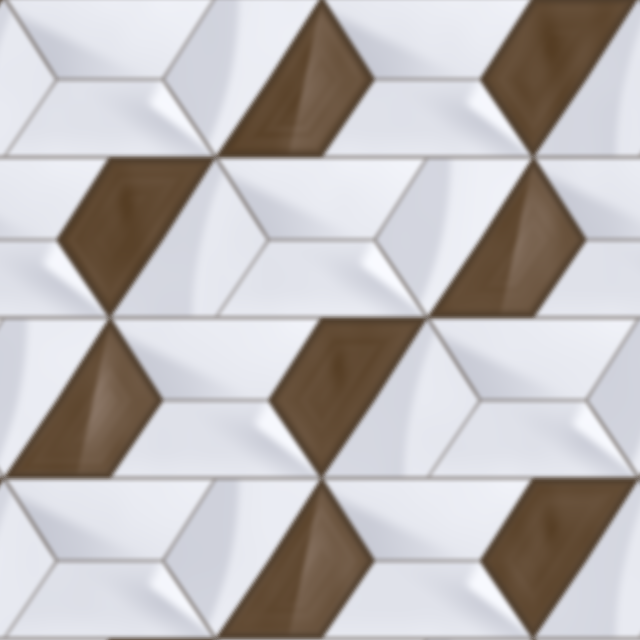
This pattern is drawn by a WebGL 1 fragment shader. Its source:

```glsl
precision highp float;
uniform vec2 u_resolution;

#define UNIT vec2(0.1654, 0.2507)
#define ORIGIN vec2(0.0062, 0.0022)
#define ROW_SHIFT 2.0
#define MIDLINE 0.515
#define GROUT_HALF 0.0019
#define BLUR_STEP 0.0027
#define GLAZE_LIGHT vec3(0.95, 0.957, 0.98)
#define GLAZE_SHADE vec3(0.765, 0.775, 0.82)
#define WOOD_DARK vec3(0.335, 0.24, 0.14)
#define WOOD_LIGHT vec3(0.56, 0.48, 0.42)
#define GROUT vec3(0.42, 0.38, 0.35)
#define WOOD_RIM vec3(0.30, 0.235, 0.17)

float hash(vec2 p) {
  return fract(sin(dot(p, vec2(127.1, 311.7))) * 4375.85);
}

float noise(vec2 p) {
  vec2 i = floor(p), f = fract(p);
  f = f * f * (3.0 - 2.0 * f);
  return mix(mix(hash(i), hash(i + vec2(1, 0)), f.x),
             mix(hash(i + vec2(0, 1)), hash(i + vec2(1, 1)), f.x), f.y);
}

// Coverage of a grout line at distance d
float grout(float d) {
  return 1.0 - smoothstep(0.0, 2.0 * GROUT_HALF, d);
}

// Glaze brightness of the facets, q.y runs downwards
float upperFacet(vec2 q) {
  float below = q.y - 0.05 - 0.31 * q.x;
  float shadow = smoothstep(-0.04, 0.08, below) * (1.0 - smoothstep(0.3, 1.6, q.x));
  return 0.72 + 0.13 * q.x - 0.35 * q.y - 0.55 * shadow;
}

float lowerFacet(vec2 q) {
  float under = q.y - 0.66 - 0.53 * (q.x - 1.37);
  float glint = smoothstep(0.05, -0.05, under) * smoothstep(1.8, 1.98, q.x + 0.8 * q.y);
  float dip = smoothstep(0.5, 0.8, q.y) * (1.0 - smoothstep(0.04, 0.3, under));
  float base = 0.6 - 0.4 * dip + 0.14 * smoothstep(0.8, 1.0, q.y);
  return mix(base, 1.1, glint);
}

float sideFacet(vec2 q, float nearTone, float farTone) {
  float bend = q.x - 2.22 + 0.35 * q.y * q.y;
  return mix(nearTone, farTone, smoothstep(-0.06, 0.06, bend)) + 0.1 * bend;
}

// Stained wood with nested grain and either a ridge or a knot
vec3 wood(vec2 q, float isRight, float rim, float seed) {
  float grain = noise(vec2(rim * 110.0, seed * 40.0 + q.y * 2.0));
  float stain = noise(q * vec2(5.0, 4.0) + seed * 30.0);
  float tone = 0.05 + 0.16 * grain + 0.2 * stain + 0.1 * (seed - 0.5);
  float ridge = q.x - 3.0 + 0.32 * q.y;
  float sheen = smoothstep(-0.02, 0.03, ridge) * exp(-3.0 * max(ridge, 0.0));
  float glow = exp(-9.0 * (q.y - 0.5) * (q.y - 0.5));
  vec2 spot = (q - vec2(2.16, 0.3)) * vec2(12.0, 8.0);
  tone += mix(-0.25 * exp(-dot(spot, spot)), sheen * (0.16 + 0.5 * glow), isRight);
  vec3 color = mix(WOOD_DARK, WOOD_LIGHT, clamp(tone, 0.0, 1.0));
  return mix(WOOD_RIM, color, smoothstep(0.0, 0.016, rim));
}

vec3 tiles(vec2 p) {
  // Rows are staggered; each cell holds two trapezoids and two side facets
  vec2 grid = (p - ORIGIN) / UNIT;
  float row = floor(grid.y);
  float x = grid.x + ROW_SHIFT * row;
  float cell = floor(x / 3.0);
  float down = 1.0 - fract(grid.y);
  down = down < MIDLINE ? 0.5 * down / MIDLINE
                        : 1.0 - 0.5 * (1.0 - down) / (1.0 - MIDLINE);
  vec2 q = vec2(x - 3.0 * cell, down);
  float h = min(q.y, 1.0 - q.y);
  if (q.x < h) {
    q.x += 3.0;
    cell -= 1.0;
  }

  // Distances to the edges in canvas units
  float slant = UNIT.x * UNIT.y / length(UNIT);
  float outer = min(q.x - h, 3.0 + h - q.x) * slant;
  float inner = abs(q.x - 2.0 + h) * slant;
  float diagonal = abs(q.x + q.y - 3.0) * slant;
  float rowEdge = h * UNIT.y;
  float middle = abs(q.y - 0.5) * UNIT.y;

  bool isSide = q.x > 2.0 - h;
  float isRight = step(3.0, q.x + q.y);
  bool isWood = isSide && abs(isRight - mod(cell, 2.0)) > 0.5;
  float seed = hash(vec2(cell, row) + 7.0 * isRight);

  // Facet colour
  float light = q.y < 0.5 ? upperFacet(q) : lowerFacet(q);
  if (isSide) {
    light = isRight > 0.5 ? sideFacet(vec2(5.0 - q.x, 1.0 - q.y), 0.76, 0.34)
                          : sideFacet(q, 0.32, 0.82);
  }
  light += 0.08 * (seed - 0.5) + 0.06 * (noise(grid * 4.0) - 0.5);
  vec3 color = mix(GLAZE_SHADE, GLAZE_LIGHT, clamp(light, 0.0, 1.2));
  if (isWood) {
    float rim = min(min(outer, inner), min(diagonal, rowEdge));
    color = wood(q, isRight, rim, seed);
  }

  // Grout, heavier on the shadowed slopes
  float lower = smoothstep(0.4, 0.6, q.y);
  float line = max(grout(outer) * mix(1.0, 0.6, lower),
                   grout(inner) * mix(0.65, 1.0, lower));
  line = max(line, max(grout(diagonal) * 0.4, grout(rowEdge) * 0.9));
  if (!isSide) line = max(line, grout(middle) * 0.7);
  return mix(color, isWood ? WOOD_RIM : GROUT, line);
}

void main() {
  // Gaussian-weighted taps soften every edge alike
  vec2 p = gl_FragCoord.xy / u_resolution;
  vec4 sum = vec4(0.0);
  for (int j = -2; j <= 2; j++) {
    for (int i = -2; i <= 2; i++) {
      vec2 tap = vec2(float(i), float(j));
      sum += vec4(tiles(p + tap * BLUR_STEP), 1.0) * exp(-0.3 * dot(tap, tap));
    }
  }
  gl_FragColor = vec4(sum.rgb / sum.a, 1.0);
}
```
